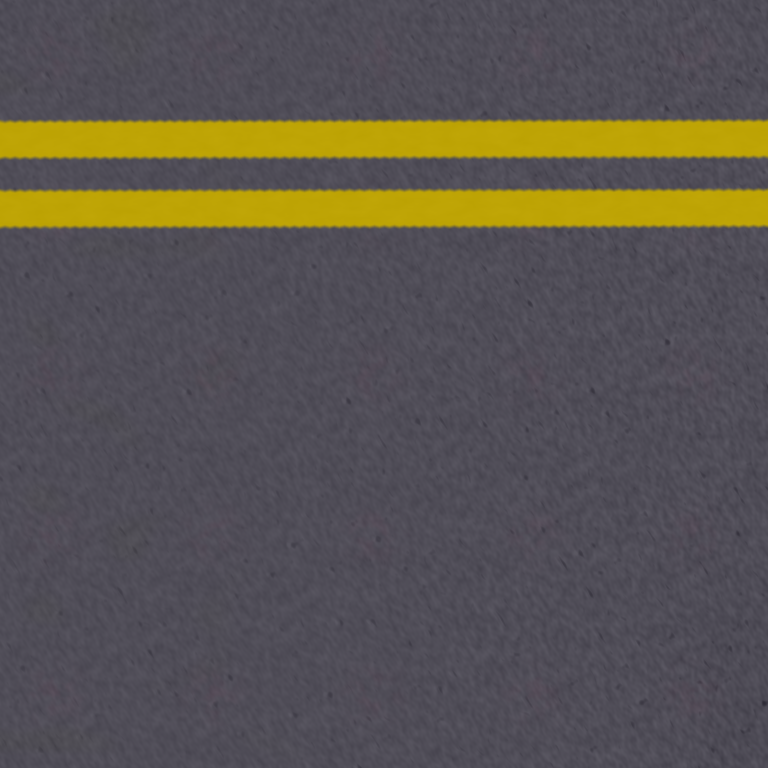
A WebGL 2 fragment shader for this texture:

```glsl
#version 300 es
precision highp float;
// Grey-violet asphalt with a double yellow road line and slanted grain.

uniform vec2 u_resolution;
out vec4 fragColor;

// Colours
const vec3 ASPHALT = vec3(0.312, 0.302, 0.343);
const vec3 ROSE_TINT = vec3(0.022, -0.004, 0.002);
const vec3 OLIVE_TINT = vec3(-0.008, -0.002, -0.034);
const vec3 PAINT = vec3(0.745, 0.643, 0.018);

// Painted lines
const float UPPER_LINE = 0.8187;
const float LOWER_LINE = 0.7285;
const float LINE_HALF = 0.0238;
const float LINE_TILT = 0.0012;
const float EDGE_SOFT = 0.0033;
const float TOOTH_PERIOD = 0.0130;
const float TOOTH_DEPTH = 0.0016;

// Surface
const float TILE = 0.2083;
const vec2 ROSE_CENTRE = vec2(0.278, 0.512);
const vec2 GRAIN_DIR = vec2(0.53, -0.848);
const float GRAIN_GAIN = 0.042;
const float FINE_GAIN = 0.026;
const float MOTTLE_GAIN = 0.022;
const float PIT_GAIN = 0.075;
const float RIB_GAIN = 0.016;

vec2 hashGradient(vec2 cell) {
    vec3 h = fract(cell.xyx * vec3(0.1031, 0.1030, 0.0973));
    h += dot(h, h.yzx + 33.33);
    float angle = 6.28318 * fract((h.x + h.y) * h.z);
    return vec2(cos(angle), sin(angle));
}

// Gradient noise, roughly -0.7 to 0.7
float gradientNoise(vec2 p) {
    vec2 i = floor(p);
    vec2 f = p - i;
    vec2 w = f * f * f * (f * (f * 6.0 - 15.0) + 10.0);
    float a = dot(hashGradient(i), f);
    float b = dot(hashGradient(i + vec2(1, 0)), f - vec2(1, 0));
    float c = dot(hashGradient(i + vec2(0, 1)), f - vec2(0, 1));
    float d = dot(hashGradient(i + vec2(1, 1)), f - vec2(1, 1));
    return mix(mix(a, b, w.x), mix(c, d, w.x), w.y);
}

float fbm(vec2 p) {
    float sum = 0.0;
    float gain = 0.6;
    for (int octave = 0; octave < 3; octave++) {
        sum += gain * gradientNoise(p);
        p = p * 2.03 + 17.3;
        gain *= 0.55;
    }
    return sum;
}

vec3 asphalt(vec2 uv) {
    // Coordinates along and across the slanted grain
    vec2 slant = vec2(dot(uv, GRAIN_DIR), dot(uv, vec2(-GRAIN_DIR.y, GRAIN_DIR.x)));
    float rightSide = smoothstep(0.25, 1.0, uv.x);

    float grain = gradientNoise(slant * vec2(65.0, 125.0) + 40.0);
    float fine = gradientNoise(slant * vec2(130.0, 230.0) + 90.0);
    float mottle = fbm(uv * 24.0 + 5.0);
    float shade = GRAIN_GAIN * grain + FINE_GAIN * fine + MOTTLE_GAIN * mottle;
    shade *= mix(0.85, 1.15, rightSide);

    // Sparse dark pits with a faint lit rim
    vec2 pitSpace = slant * vec2(58.0, 112.0) + 210.0;
    float pit = smoothstep(0.36, 0.66, gradientNoise(pitSpace));
    float rim = smoothstep(0.40, 0.66, gradientNoise(pitSpace + vec2(0.2, 0.6)));
    shade -= PIT_GAIN * pit * mix(0.7, 1.2, rightSide);
    shade += 0.025 * rim * (1.0 - pit);

    // Fine upright ribs toward the right
    float rib = gradientNoise(uv * vec2(210.0, 60.0) + 150.0);
    shade += RIB_GAIN * rib * rightSide;
    shade -= 0.012 * smoothstep(0.8, 1.0, uv.x) * smoothstep(0.45, 0.0, uv.y);

    // Rose patches on a square repeat, with loose olive stains
    vec2 fromRose = (fract((uv - ROSE_CENTRE) / TILE + 0.5) - 0.5) * TILE;
    float rose = exp(-dot(fromRose, fromRose) / 0.0011);
    rose *= smoothstep(-0.2, 0.3, fbm(uv * 45.0 + 70.0));
    float olive = smoothstep(0.22, 0.5, gradientNoise(uv * vec2(9.0, 14.0) + 31.0));
    olive *= smoothstep(0.55, 0.1, uv.x);
    return ASPHALT + shade + ROSE_TINT * rose + 0.4 * OLIVE_TINT * olive;
}

// Coverage of one line, its edges cut by small teeth
float lineMask(vec2 uv, float centre) {
    float tooth = abs(fract(uv.x / TOOTH_PERIOD) - 0.5) * 2.0 - 0.5;
    float offset = uv.y - centre - LINE_TILT * (uv.x - 0.5);
    float dist = abs(offset) - LINE_HALF - TOOTH_DEPTH * tooth;
    float soft = max(EDGE_SOFT, 0.75 / u_resolution.y);
    return 1.0 - smoothstep(-soft, soft, dist);
}

void main() {
    vec2 uv = gl_FragCoord.xy / u_resolution;
    vec3 paint = PAINT + 0.018 * fbm(uv * vec2(30.0, 60.0));
    float painted = max(lineMask(uv, UPPER_LINE), lineMask(uv, LOWER_LINE));
    vec3 colour = mix(asphalt(uv), paint, painted);
    fragColor = vec4(clamp(colour, 0.0, 1.0), 1.0);
}
```
